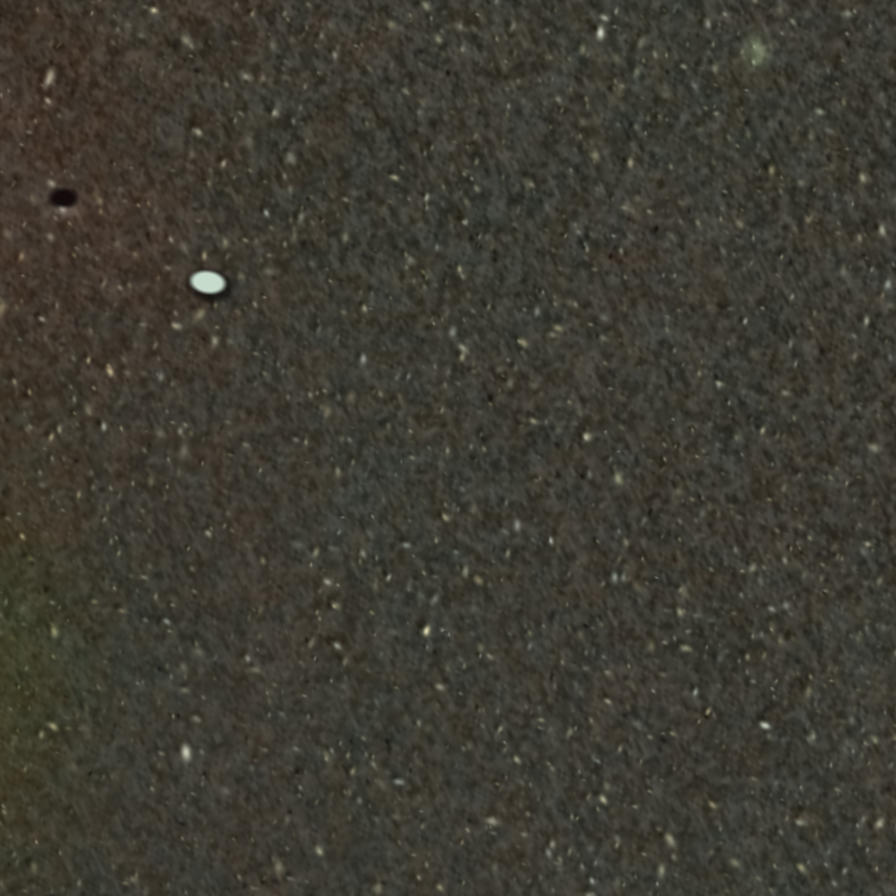
Give the GLSL for this texture, as a three.js fragment shader.

```glsl
varying vec2 vUv;

const vec3 ASPHALT = vec3(0.234, 0.229, 0.196);
const vec3 RUST_SHIFT = vec3(0.022, -0.014, -0.020);
const vec3 MOSS_SHIFT = vec3(0.000, 0.002, -0.045);
const vec3 PALE_STONE = vec3(0.78, 0.86, 0.80);
const vec3 HOLE = vec3(0.07, 0.04, 0.045);

float hash(vec2 p) {
  vec3 q = fract(vec3(p.xyx) * 0.1031);
  q += dot(q, q.yzx + 33.33);
  return fract((q.x + q.y) * q.z);
}

vec2 hash2(vec2 p) {
  return vec2(hash(p + 17.3), hash(p + 71.9));
}

float noise(vec2 p) {
  vec2 cell = floor(p);
  vec2 f = fract(p);
  f = f * f * (3.0 - 2.0 * f);
  float low = mix(hash(cell), hash(cell + vec2(1.0, 0.0)), f.x);
  float high = mix(hash(cell + vec2(0.0, 1.0)), hash(cell + 1.0), f.x);
  return mix(low, high, f.y);
}

// Noise centred on zero
float grain(vec2 p, float scale, float seed) {
  return noise(p * scale + seed) - 0.5;
}

vec2 rotate(vec2 p, float angle) {
  float c = cos(angle);
  float s = sin(angle);
  return vec2(c * p.x + s * p.y, c * p.y - s * p.x);
}

// Soft elliptical blob, one at its centre
float blob(vec2 p, vec2 radii) {
  vec2 q = p / radii;
  return exp(-dot(q, q));
}

// Ellipse with a narrow soft rim
float pebble(vec2 p, vec2 radii, float softness) {
  return 1.0 - smoothstep(1.0 - softness, 1.0 + softness, length(p / radii));
}

// Scattered glints, each with a small shadow at its upper left
vec3 glints(vec2 uv, float scale, float share, float strength, float seed) {
  vec2 p = uv * scale;
  vec2 home = floor(p);
  vec3 light = vec3(0.0);
  for (int y = -1; y <= 1; y++) {
    for (int x = -1; x <= 1; x++) {
      vec2 cell = home + vec2(float(x), float(y));
      vec2 id = cell + seed;
      float present = step(hash(id), share);
      vec2 offset = p - cell - hash2(id);
      float angle = 2.0 + 1.8 * (hash(id + 5.7) - 0.5);
      float size = mix(0.16, 0.28, hash(id + 9.1));
      float level = hash(id + 13.7);
      float power = strength * (0.2 + 0.8 * level * level);
      vec3 tint = mix(vec3(1.0, 0.96, 0.72), vec3(0.92, 1.0, 0.98), hash(id + 23.1));
      float shine = blob(rotate(offset, angle), vec2(1.4, 0.85) * size);
      float shade = blob(offset - vec2(-0.28, 0.25), vec2(size * 1.3));
      light += present * power * (tint * shine - 0.2 * shade);
    }
  }
  return light;
}

void main() {
  vec2 uv = vUv;
  vec2 tilted = rotate(uv, 0.45) * vec2(1.2, 0.85);

  // Broad stains toward the left edge
  float patches = noise(uv * 7.0 + 3.0);
  float rust = blob(uv - vec2(0.0, 0.88), vec2(0.28, 0.42));
  float moss = blob(uv - vec2(0.0, 0.25), vec2(0.09, 0.22));
  vec3 color = ASPHALT + RUST_SHIFT * rust + MOSS_SHIFT * moss;
  color += vec3(0.014, -0.005, -0.003) * (patches - 0.5);
  color += 0.012 * grain(uv, 5.0, 41.0);

  // Fine grit, livelier to the upper right
  float liveliness = 0.8 + 0.35 * smoothstep(0.2, 1.6, uv.x + uv.y);
  float grit = 0.085 * grain(tilted, 110.0, 11.0) + 0.085 * grain(tilted, 210.0, 57.0);
  color += grit * liveliness;
  color += vec3(0.022, -0.008, -0.018) * grain(uv, 45.0, 83.0);

  // Small stones catching the light
  float density = (0.55 + 0.65 * noise(uv * 9.0 + 29.0)) * (0.75 + 0.4 * uv.x);
  color += glints(uv, 95.0, 0.19 * density, 0.24, 100.0);
  color += glints(uv, 58.0, 0.13 * density, 0.38, 300.0);
  color += glints(uv, 44.0, 0.022, 0.60, 500.0);

  // Dark pits
  color -= 0.5 * max(-glints(uv, 70.0, 0.10, -0.22, 700.0), 0.0);

  // Pale pebble, pitted hole and dusty chip
  vec2 stone = rotate(uv - vec2(0.232, 0.685), -0.15);
  color *= 1.0 - 0.55 * pebble(stone - vec2(0.003, -0.003), vec2(0.025, 0.018), 0.3);
  color = mix(color, PALE_STONE, pebble(stone, vec2(0.019, 0.012), 0.25));
  vec2 pit = uv - vec2(0.071, 0.779);
  color += 0.12 * blob(pit + vec2(0.002, 0.015), vec2(0.022, 0.006));
  color = mix(color, HOLE, pebble(pit, vec2(0.015, 0.010), 0.4));
  float chip = blob(uv - vec2(0.844, 0.941), vec2(0.012, 0.016));
  color += vec3(0.28, 0.32, 0.24) * chip * (0.6 + 0.8 * noise(uv * 130.0));

  gl_FragColor = vec4(clamp(color, 0.0, 1.0), 1.0);
}
```
